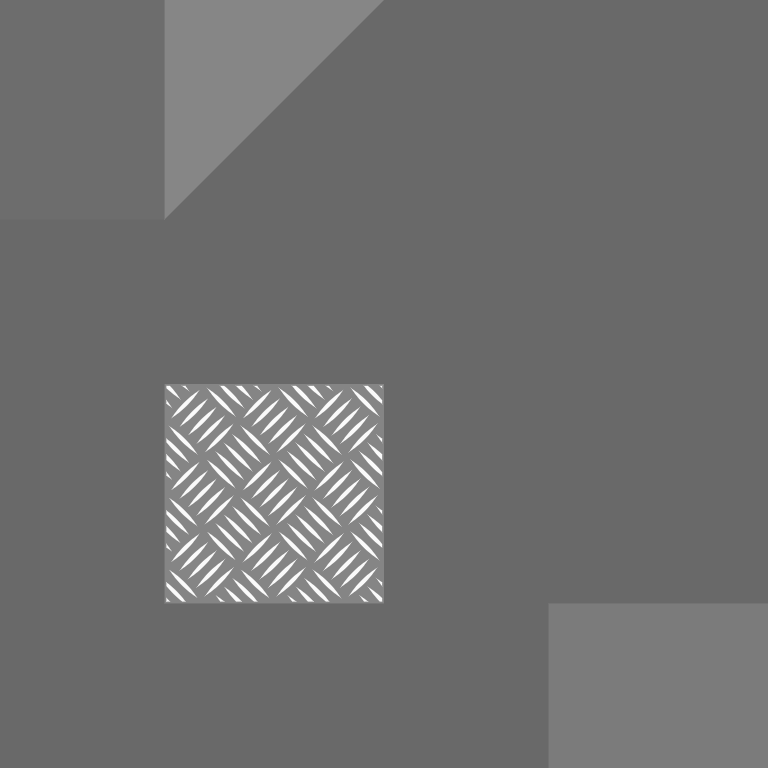
This background is drawn by a Shadertoy shader. Its source:

```glsl
// Flat grey panels and one tread plate on a dark ground, laid out on a 14 x 14 grid.
// Panels are box distances; the plate repeats two stacks of five slim lenses,
// one leaning each way, offset by half a period to form a diagonal weave.

// Coverage of a signed distance, smoothed over one pixel.
float cover(float d, float pixel) {
    return clamp(0.5 - d / pixel, 0.0, 1.0);
}

float boxDistance(vec2 p, vec2 low, vec2 high) {
    vec2 d = abs(p - 0.5 * (low + high)) - 0.5 * (high - low);
    return max(d.x, d.y);
}

// Repeated stacks of five lenses running down to the right.
float treadDistance(vec2 p, float period) {
    vec2 q = mod(p + 0.5 * period, period) - 0.5 * period;
    float along = (q.x - q.y) * 0.7071;
    float across = (q.x + q.y) * 0.7071;
    float spacing = period / 6.0;
    across -= spacing * clamp(round(across / spacing), -2.0, 2.0);
    float taper = along / 0.355;
    return abs(across) - 0.038 * (1.0 - taper * taper);
}

void mainImage(out vec4 fragColor, in vec2 fragCoord) {
    vec2 p = 14.0 * fragCoord / iResolution.xy;
    float pixel = 14.0 / min(iResolution.x, iResolution.y);
    float grey = 0.412;

    // Corner panels
    grey = mix(grey, 0.426, cover(boxDistance(p, vec2(-1.0, 10.0), vec2(3.0, 15.0)), pixel));
    grey = mix(grey, 0.482, cover(boxDistance(p, vec2(10.0, -1.0), vec2(15.0, 3.0)), pixel));

    // Triangle with its right angle at the upper left
    float slope = (p.x - p.y + 7.0) * 0.7071;
    float triangle = max(slope, 3.0 - p.x);
    grey = mix(grey, 0.527, cover(triangle, pixel));

    // Plate with a narrow plain margin
    grey = mix(grey, 0.522, cover(boxDistance(p, vec2(3.0), vec2(7.0)), pixel));
    float inner = boxDistance(p, vec2(3.033), vec2(6.967));

    // Raised treads, the second set mirrored
    float period = 1.31;
    vec2 weave = p - vec2(3.033, 6.978);
    vec2 mirrored = (weave - 0.5 * period) * vec2(-1.0, 1.0);
    float treads = min(treadDistance(weave, period), treadDistance(mirrored, period));
    grey = mix(grey, 0.98, cover(max(treads, inner), pixel));

    fragColor = vec4(vec3(grey), 1.0);
}
```
